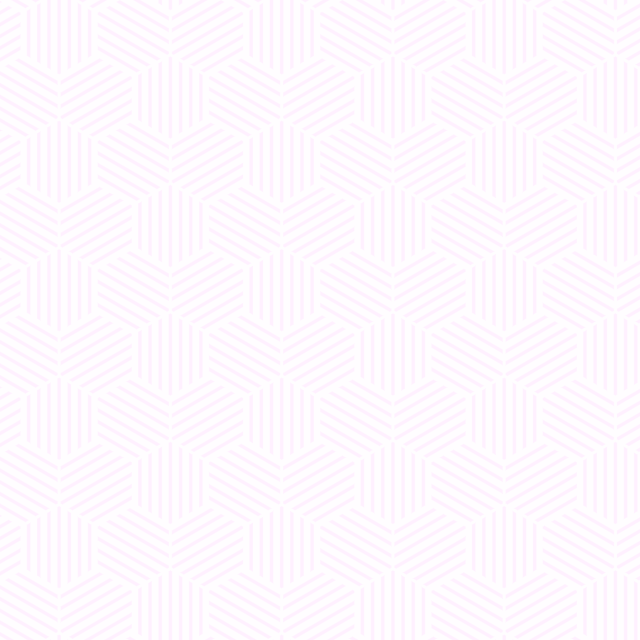
Give the GLSL for this pattern, as a WebGL 1 fragment shader.

```glsl
precision highp float;

uniform vec2 u_resolution;

const float SQRT3 = 1.7320508;
const float HEX_WIDTH = 0.1159;               // flat-to-flat, in canvas units
const vec2 HEX_ORIGIN = vec2(0.4401, 0.5465); // centre of one upright hexagon
const float STRIPE_PITCH = 0.137;             // the rest are in hexagon widths
const float STRIPE_HALF_WIDTH = 0.0228;
const float HEX_INSET = 0.021;
const vec3 PAPER = vec3(1.0, 0.992, 1.0);
const vec3 STRIPE = vec3(1.0, 0.942, 1.0);

// Offset from the centre of the nearest pointy-top hexagon of width 1.
vec2 hexLocal(vec2 p) {
  vec2 period = vec2(1.0, SQRT3);
  vec2 a = mod(p + 0.5 * period, period) - 0.5 * period;
  vec2 b = mod(p, period) - 0.5 * period;
  return dot(a, a) < dot(b, b) ? a : b;
}

// Three-colouring of the grid: 0, 1 or 2, never shared by neighbours.
float hexKind(vec2 centre) {
  float row = floor(centre.y * 2.0 / SQRT3 + 0.5);
  float column = floor(centre.x - 0.5 * row + 0.5);
  return floor(mod(column + 2.0 * row + 0.5, 3.0));
}

float hexDistance(vec2 p, float apothem) {
  p = abs(p);
  return max(p.x, dot(p, vec2(0.5, 0.5 * SQRT3))) - apothem;
}

// Distance to parallel stripes, one of which passes through the origin.
float stripeDistance(vec2 p, float normalAngle, float pitch, float halfWidth) {
  float across = dot(p, vec2(cos(normalAngle), sin(normalAngle)));
  return abs(mod(across + 0.5 * pitch, pitch) - 0.5 * pitch) - halfWidth;
}

float coverage(float distance, float softness) {
  return 1.0 - smoothstep(-softness, softness, distance);
}

void main() {
  float canvas = min(u_resolution.x, u_resolution.y);
  vec2 p = (gl_FragCoord.xy / canvas - HEX_ORIGIN) / HEX_WIDTH;
  float softness = 0.8 / (canvas * HEX_WIDTH);

  // Each kind of hexagon turns its stripes by another sixty degrees.
  vec2 local = hexLocal(p);
  float normalAngle = hexKind(p - local) * radians(60.0);

  float stripes = stripeDistance(local, normalAngle, STRIPE_PITCH, STRIPE_HALF_WIDTH);
  float tile = hexDistance(local, 0.5 - HEX_INSET);
  float ink = coverage(max(stripes, tile), softness);

  gl_FragColor = vec4(mix(PAPER, STRIPE, ink), 1.0);
}
```
